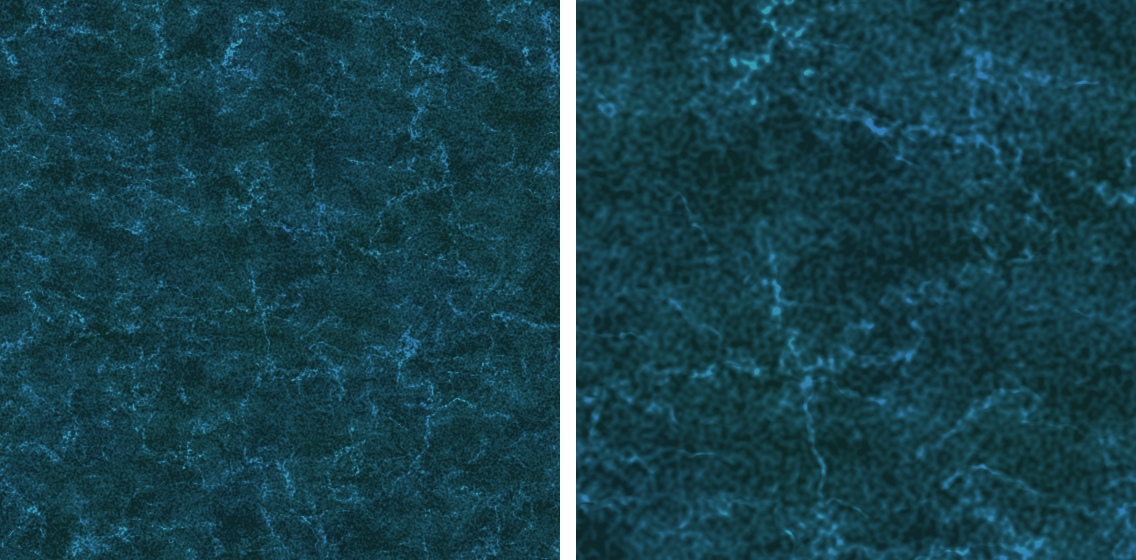
Left: the whole. Right: its middle third, enlarged.
A Shadertoy shader for this texture:

```glsl
// Dark teal water crossed by broken, jagged caustic filaments.

const float TAU = 6.2831853;
const vec3 ABYSS = vec3(0.06, 0.195, 0.215);
const vec3 DEEP  = vec3(0.08, 0.25, 0.29);
const vec3 TEAL  = vec3(0.10, 0.31, 0.37);
const vec3 STEEL = vec3(0.13, 0.38, 0.49);
const vec3 AZURE = vec3(0.17, 0.47, 0.67);
const vec3 CYAN  = vec3(0.18, 0.58, 0.66);

// Integer hash of a lattice cell, two values in 0..1
vec2 hash2(vec2 cell) {
    uvec2 v = uvec2(ivec2(cell)) * 1664525u + 1013904223u;
    v.x += v.y * 1664525u;
    v.y += v.x * 1664525u;
    v ^= v >> 16u;
    v.x += v.y * 1664525u;
    v.y += v.x * 1664525u;
    v ^= v >> 16u;
    return vec2(v & 65535u) / 65535.0;
}

float cornerSlope(vec2 cell, vec2 offset) {
    float angle = TAU * hash2(cell).x;
    return dot(vec2(cos(angle), sin(angle)), offset);
}

float gradientNoise(vec2 p) {
    vec2 i = floor(p), f = p - i;
    vec2 u = f * f * f * (f * (f * 6.0 - 15.0) + 10.0);
    vec2 e = vec2(1.0, 0.0);
    return mix(mix(cornerSlope(i, f), cornerSlope(i + e, f - e), u.x),
               mix(cornerSlope(i + e.yx, f - e.yx), cornerSlope(i + 1.0, f - 1.0), u.x), u.y);
}

float fbm(vec2 p, int octaves, float gain) {
    float sum = 0.0, amplitude = 1.0;
    for (int i = 0; i < octaves; i++) {
        sum += amplitude * gradientNoise(p);
        p = mat2(1.6, 1.2, -1.2, 1.6) * p + 17.3;
        amplitude *= gain;
    }
    return sum;
}

vec2 jaggedWarp(vec2 p, float frequency, float amount) {
    vec2 q = p * frequency;
    return p + amount * vec2(fbm(q + 3.7, 5, 0.6), fbm(q + 51.2, 5, 0.6));
}

// Bright core with a faint halo around a line at distance d
float strand(float d, float width) {
    return 1.0 - smoothstep(0.2 * width, width, d) + 0.25 * exp(-d / (2.0 * width));
}

// Winding line along the zero crossings of noise
float vein(vec2 p, float frequency, float width) {
    return strand(abs(gradientNoise(p * frequency)) / frequency, width);
}

// Branching net along the borders of scattered cells
float web(vec2 p, float frequency, float width) {
    vec2 q = p * frequency, cell = floor(q);
    float nearest = 8.0, second = 8.0;
    for (int y = -1; y <= 1; y++)
    for (int x = -1; x <= 1; x++) {
        vec2 c = cell + vec2(x, y);
        float d = length(c + hash2(c) - q);
        second = min(second, max(nearest, d));
        nearest = min(nearest, d);
    }
    return strand(0.5 * (second - nearest) / frequency, width);
}

float patches(vec2 p, float frequency, float low, float high) {
    return smoothstep(low, high, fbm(p * frequency, 3, 0.55));
}

// Tone 0..4 runs from dark water to the brightest light
vec3 waterColour(float tone, float hue) {
    vec3 c = mix(ABYSS, DEEP, clamp(tone, -0.7, 1.0));
    c = mix(c, TEAL, clamp(tone - 1.0, 0.0, 1.0));
    c = mix(c, STEEL, clamp(tone - 2.0, 0.0, 1.0));
    return mix(c, mix(AZURE, CYAN, hue), clamp(tone - 3.0, 0.0, 1.2));
}

void mainImage(out vec4 fragColor, in vec2 fragCoord) {
    vec2 p = fragCoord / iResolution.y;
    vec2 bent = jaggedWarp(p, 9.0, 0.04);
    vec2 drawnOut = jaggedWarp(p, 14.0, 0.02) * vec2(0.75, 1.25);

    // Mottled water, slightly drawn out sideways, rough down to small scales
    float tone = 0.46 + 1.25 * fbm(drawnOut * 11.0 + 7.0, 5, 0.86);
    float ripple = sin(60.0 * gradientNoise(bent * 5.0 + 31.0));
    tone += 0.5 * ripple * patches(p + 4.0, 6.0, 0.0, 0.4);

    // Filaments of several sizes, each broken up by its own patches
    float light = 1.9 * web(bent, 7.0, 0.0056) * patches(p + 1.3, 7.0, -0.25, 0.25);
    light += 1.6 * vein(bent + 2.1, 7.0, 0.0044) * patches(p + 8.2, 7.0, -0.15, 0.3);
    light += 1.4 * vein(drawnOut + 5.4, 14.0, 0.0038) * patches(p + 6.6, 9.0, -0.1, 0.35);
    light += 1.3 * web(drawnOut + 9.1, 20.0, 0.0034) * patches(p + 3.1, 10.0, -0.1, 0.35);
    light *= 1.1 + 1.1 * gradientNoise(p * 45.0) + 1.5 * gradientNoise(p * 120.0 + 5.0);
    light /= 1.0 + 0.12 * max(light, 0.0);

    // Fine grain, stronger on the lit parts
    vec2 turned = mat2(0.8, 0.6, -0.6, 0.8) * p;
    float grain = 2.5 * gradientNoise(turned * 215.0) + 1.2 * gradientNoise(turned * 125.0 + 9.0);
    tone += light + grain * (0.9 + 0.2 * light);

    float hue = smoothstep(-0.15, 0.4, fbm(p * 8.0 + 40.0, 3, 0.6));
    vec3 colour = waterColour(tone, hue);
    colour += vec3(0.0, -0.006, 0.016) * fbm(p * 6.0 + 70.0, 3, 0.6);
    fragColor = vec4(colour, 1.0);
}
```
